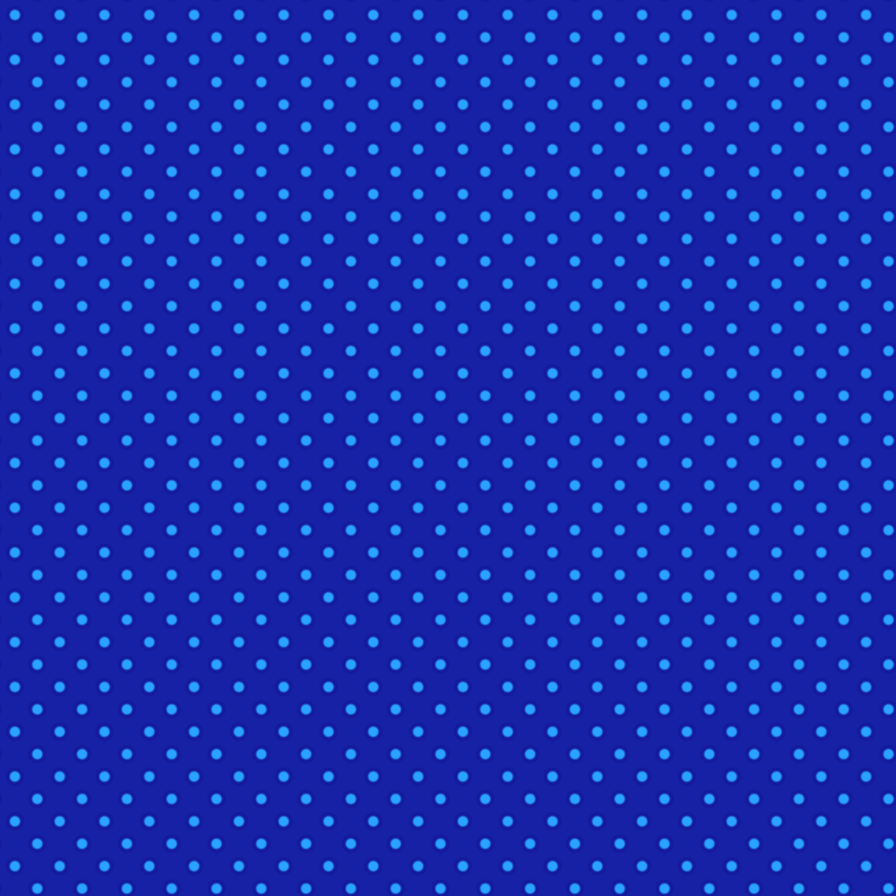
This pattern is drawn by a WebGL 2 fragment shader. Its source:

```glsl
#version 300 es
precision highp float;
// Staggered polka dots: small sky-blue discs on deep blue, each with a faint dark rim.
// Two square lattices, half a cell apart, give the distance to the nearest dot centre;
// a whole number of cells per side makes the pattern tile.

#define REPEATS 20.0
#define DOT_PHASE vec2(0.3333, 0.6667)
#define DOT_RADIUS 0.113
#define EDGE_SOFTNESS 0.032
#define RIM_RADIUS 0.172
#define RIM_WIDTH 0.034
#define RIM_STRENGTH 0.55
#define GROUND_COLOR vec3(0.09, 0.13, 0.65)
#define RIM_COLOR vec3(0.065, 0.075, 0.56)
#define DOT_COLOR vec3(0.16, 0.64, 1.0)

uniform vec2 u_resolution;
out vec4 fragColor;

// Distance to the nearest point of a unit lattice centred on the origin
float latticeDistance(vec2 p) {
    return length(fract(p + 0.5) - 0.5);
}

void main() {
    vec2 cell = gl_FragCoord.xy / u_resolution * REPEATS - DOT_PHASE;
    float pixel = REPEATS / min(u_resolution.x, u_resolution.y);

    // Main lattice and its half-cell offset copy
    float d = min(latticeDistance(cell), latticeDistance(cell + 0.5));

    // Dark rim around each dot
    float rimOffset = (d - RIM_RADIUS) / RIM_WIDTH;
    float rim = RIM_STRENGTH * exp(-rimOffset * rimOffset);
    vec3 color = mix(GROUND_COLOR, RIM_COLOR, rim);

    // Soft-edged disc
    float edge = max(EDGE_SOFTNESS, 0.75 * pixel);
    float disc = 1.0 - smoothstep(DOT_RADIUS - edge, DOT_RADIUS + edge, d);
    color = mix(color, DOT_COLOR, disc);

    fragColor = vec4(color, 1.0);
}
```
